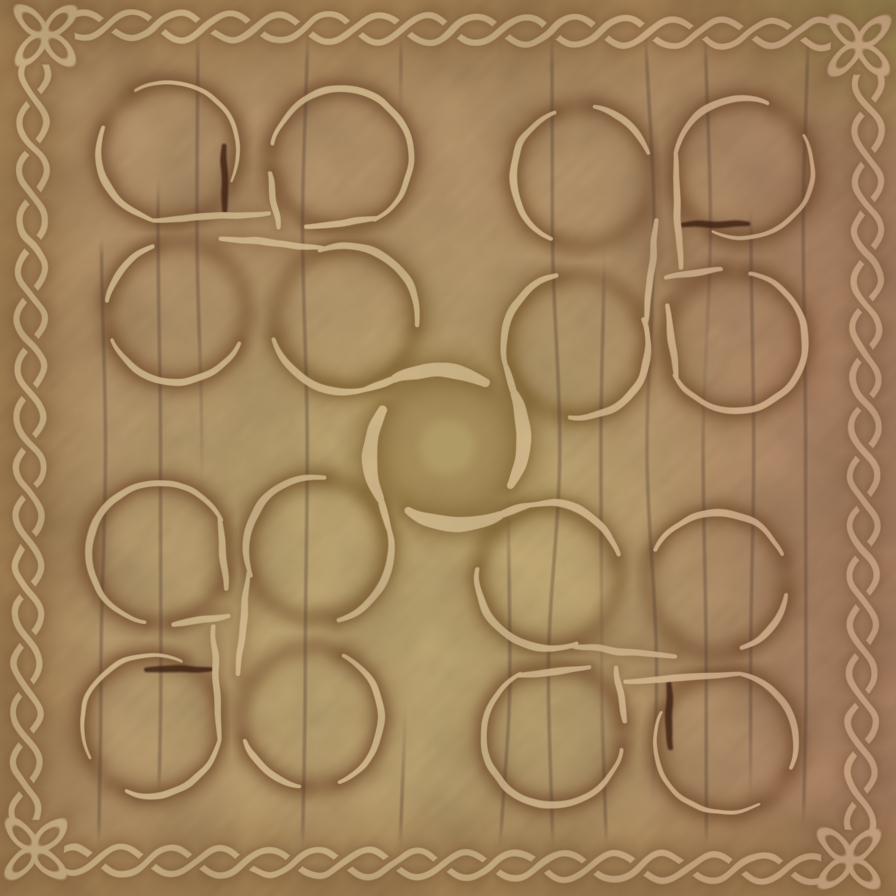
A WebGL 1 fragment shader for this pattern:

```glsl
precision highp float;
uniform vec2 u_resolution;

#define PI 3.14159265
#define LOOP_RADIUS 0.078
#define STROKE 0.0039
#define SWIRL_STROKE 0.0085
#define BORDER_OFFSET 0.466
#define BRAID_PERIOD 0.110
#define BRAID_HEIGHT 0.015
#define BORDER_TILT 0.012
#define CRACK_STRENGTH 0.36

float hash(vec2 p) {
  return fract(sin(dot(p, vec2(127.1, 311.7))) * 43758.5);
}

float noise(vec2 p) {
  vec2 i = floor(p), f = fract(p);
  f = f * f * (3.0 - 2.0 * f);
  return mix(mix(hash(i), hash(i + vec2(1, 0)), f.x),
             mix(hash(i + vec2(0, 1)), hash(i + vec2(1, 1)), f.x), f.y);
}

float fbm(vec2 p) {
  float sum = 0.0, amp = 0.5;
  for (int i = 0; i < 5; i++) {
    sum += amp * noise(p);
    p = mat2(1.6, 1.2, -1.2, 1.6) * p + 3.7;
    amp *= 0.5;
  }
  return sum;
}

// Tapered arc between two angles in degrees
float arc(vec2 p, vec2 c, float r, float from, float to, float w) {
  float mid = radians(from + to) * 0.5, span = radians(to - from) * 0.5;
  vec2 q = p - c;
  float a = mod(atan(q.y, q.x) - mid + PI, 2.0 * PI) - PI;
  a = clamp(a, -span, span);
  float t = a / span;
  return length(q - r * vec2(cos(mid + a), sin(mid + a))) - w * (1.0 - 0.45 * t * t);
}

float segment(vec2 p, vec2 a, vec2 b, float w) {
  vec2 d = b - a;
  float t = clamp(dot(p - a, d) / dot(d, d), 0.0, 1.0);
  return length(p - a - d * t) - w * (0.6 + 1.6 * t * (1.0 - t));
}

// One arm: x = light strokes, y = dark stroke, z = nearest loop rim
vec3 arm(vec2 p) {
  vec2 a = vec2(-0.311, 0.330), b = vec2(-0.118, 0.322);
  vec2 c = vec2(-0.302, 0.151), d = vec2(-0.113, 0.145);
  float r = LOOP_RADIUS, w = STROKE;
  float s = arc(p, a, r, 159.0, 258.0, w);
  s = min(s, arc(p, a, r, -25.0, 118.0, w * 0.7));
  s = min(s, segment(p, vec2(-0.327, 0.254), vec2(-0.200, 0.261), w));
  s = min(s, arc(p, b, r, -62.0, 168.0, w));
  s = min(s, segment(p, vec2(-0.158, 0.246), vec2(-0.078, 0.255), w));
  s = min(s, segment(p, vec2(-0.198, 0.306), vec2(-0.189, 0.245), w));
  s = min(s, arc(p, c, r, 110.0, 170.0, w));
  s = min(s, arc(p, c, r, 204.0, 333.0, w));
  s = min(s, segment(p, vec2(-0.254, 0.234), vec2(-0.140, 0.222), w));
  s = min(s, arc(p, d, r + 0.002, -6.0, 112.0, w * 1.1));
  // Swirl running from the inner loop into the hub
  s = min(s, arc(p, d, r + 0.005, 197.0, 289.0, w * 1.1));
  s = min(s, segment(p, vec2(-0.094, 0.064), vec2(-0.050, 0.078), w * 1.1));
  s = min(s, arc(p, vec2(-0.012, -0.022), 0.108, 60.0, 115.0, SWIRL_STROKE));
  float dark = segment(p, vec2(-0.249, 0.335), vec2(-0.248, 0.264), 0.003);
  float near = min(min(length(p - a), length(p - b)), min(length(p - c), length(p - d)));
  return vec3(s, dark, abs(near - r));
}

// Twisted braid along the sides, four-petal knots in the corners
float border(vec2 p) {
  vec2 b = p + BORDER_TILT * vec2(-p.y, p.x);
  vec2 s = abs(b.x) > abs(b.y) ? vec2(-b.y * sign(b.x), abs(b.x))
                               : vec2(b.x * sign(b.y), abs(b.y));
  float k = 2.0 * PI / BRAID_PERIOD, ph = s.x * k;
  float wave = BRAID_HEIGHT * sin(ph), y = s.y - BORDER_OFFSET;
  float slope = sqrt(1.0 + pow(BRAID_HEIGHT * k * cos(ph), 2.0));
  float up = abs(y - wave) / slope, down = abs(y + wave) / slope;
  float over = cos(ph) > 0.0 ? up : down;
  float under = cos(ph) > 0.0 ? down : up;
  float braid = min(over, max(under, 0.013 - over)) - 0.0035;
  braid = max(braid, abs(s.x) - 0.422);
  vec2 c = abs(b) - 0.454;
  vec2 u = abs(vec2(c.x + c.y, c.y - c.x)) * 0.7071;
  u = vec2(max(u.x, u.y), min(u.x, u.y));
  float petal = abs(length((u - vec2(0.021, 0.0)) / vec2(0.020, 0.009)) - 1.0) * 0.009;
  return min(braid, petal - 0.0027);
}

// Broken, wandering vertical cracks in evenly spaced columns
float cracks(vec2 uv, float start, float period, float seed) {
  float column = floor((uv.x - start) / period + 0.5);
  float x = start + column * period + 0.014 * (noise(vec2(column + seed, uv.y * 4.0)) - 0.5);
  float run = noise(vec2(column * 7.3 + seed, uv.y * 3.5 + seed));
  float inside = step(0.08, uv.x) * step(uv.x, 0.93);
  inside *= smoothstep(0.05, 0.09, uv.y) * smoothstep(0.97, 0.92, uv.y);
  return smoothstep(0.0036, 0.0004, abs(uv.x - x)) * smoothstep(0.36, 0.48, run) * inside;
}

void main() {
  vec2 uv = gl_FragCoord.xy / u_resolution, p = uv - vec2(0.499, 0.501);
  float px = 1.0 / min(u_resolution.x, u_resolution.y);
  float grain = fbm(uv * 14.0), radius = length(p);
  vec2 rough = 0.003 * (vec2(noise(uv * 45.0), noise(uv * 45.0 + 19.0)) - 0.5);

  // Fourfold knot
  vec3 knot = vec3(1.0);
  vec2 q = p + rough;
  for (int i = 0; i < 4; i++) {
    knot = min(knot, arm(q));
    q = vec2(-q.y, q.x);
  }
  float edge = border(p + rough);

  // Stained ground: olive middle, reddish right, brown rim
  vec3 col = mix(vec3(0.66, 0.54, 0.39), vec3(0.70, 0.61, 0.42),
                 smoothstep(0.5, 0.12, length(p - vec2(-0.04, -0.16))));
  col = mix(col, vec3(0.61, 0.45, 0.35), 0.75 * smoothstep(0.12, 0.5, p.x));
  col = mix(col, vec3(0.57, 0.44, 0.27), 0.7 * smoothstep(0.36, 0.5, max(-p.x, abs(p.y))));
  col = mix(col, vec3(0.57, 0.50, 0.30), 0.8 * smoothstep(0.24, 0.0, length(p - vec2(0.5))));
  col *= 0.92 + 0.18 * grain;
  col += 0.02 * (noise(vec2(uv.x + uv.y, uv.x - uv.y) * vec2(24.0, 90.0)) - 0.5);

  // Soft brown shading beside the lines, olive hub with a pale boss
  vec3 shadow = mix(vec3(0.44, 0.29, 0.17), vec3(0.46, 0.35, 0.15),
                    smoothstep(0.35, 0.05, radius));
  float rim = exp(-pow(knot.z / 0.014, 2.0));
  float halo = exp(-max(knot.x, 0.0) / 0.014);
  float hub = exp(-pow((radius - 0.085) / 0.022, 2.0));
  col = mix(col, vec3(0.60, 0.50, 0.30), 0.65 * smoothstep(0.10, 0.07, radius));
  col = mix(col, shadow, clamp(0.42 * rim + 0.32 * halo + 0.25 * hub, 0.0, 0.7));
  col = mix(col, shadow, 0.36 * exp(-max(edge, 0.0) / 0.008));
  col = mix(col, vec3(0.70, 0.62, 0.41), 0.75 * smoothstep(0.042, 0.020, radius));

  // Cracks, then dark and pale strokes
  float sparse = 1.0 - step(0.23, uv.x) * step(uv.x, 0.57);
  float crack = max(cracks(uv, 0.111, 0.113, 2.0), sparse * cracks(uv, 0.182, 0.109, 9.0));
  col = mix(col, vec3(0.32, 0.25, 0.20), CRACK_STRENGTH * crack);
  col = mix(col, vec3(0.25, 0.14, 0.08), 0.85 * smoothstep(0.003, -px, knot.y));
  vec3 pale = mix(vec3(0.80, 0.71, 0.54), vec3(0.80, 0.66, 0.53), smoothstep(0.0, 0.5, p.x));
  pale *= 0.93 + 0.14 * grain;
  col = mix(col, pale, 0.9 * smoothstep(px, -px, knot.x));
  col = mix(col, pale, 0.78 * smoothstep(px, -px, edge));
  gl_FragColor = vec4(col, 1.0);
}
```
